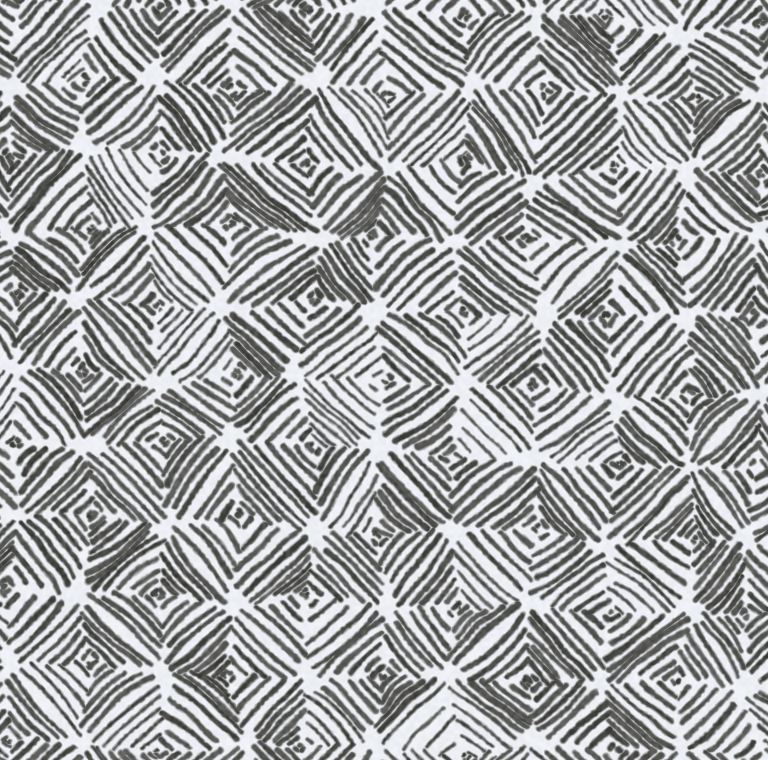
A WebGL 2 fragment shader for this pattern:

```glsl
#version 300 es
precision highp float;

uniform vec2 u_resolution;
out vec4 outColor;

const vec3 PAPER = vec3(0.93, 0.94, 0.962);
const vec3 INK = vec3(0.22, 0.22, 0.20);
const vec2 PITCH = vec2(0.197, 0.193);        // diamond width and height
const vec2 FIRST_CENTER = vec2(0.112, 0.894);
const float ROW_TILT = 0.03;
const float CORNER_DRIFT = 0.25;
const float HALF_WIDTH = 0.0245;              // in cell sides
const float EDGE_SOFTNESS = 0.016;
const int MAX_STROKES = 8;

// Four random values from integer coordinates
vec4 hash4(vec4 p) {
  uvec4 v = uvec4(ivec4(p)) * 1664525u + 1013904223u;
  v.x += v.y * v.w; v.y += v.z * v.x; v.z += v.x * v.y; v.w += v.y * v.z;
  v ^= v >> 16u;
  v.x += v.y * v.w; v.y += v.z * v.x; v.z += v.x * v.y; v.w += v.y * v.z;
  return vec4(v >> 16u) / 65535.0;
}

// Smooth value noise, two channels in -0.5..0.5
vec2 noise2(vec2 p, float seed) {
  vec2 i = floor(p), f = fract(p);
  f = f * f * (3.0 - 2.0 * f);
  vec2 a = hash4(vec4(i, seed, 7.0)).xy;
  vec2 b = hash4(vec4(i + vec2(1, 0), seed, 7.0)).xy;
  vec2 c = hash4(vec4(i + vec2(0, 1), seed, 7.0)).xy;
  vec2 d = hash4(vec4(i + vec2(1, 1), seed, 7.0)).xy;
  return mix(mix(a, b, f.x), mix(c, d, f.x), f.y) - 0.5;
}

// Lattice corner, shared by the four cells around it
vec2 cellCorner(vec2 cell, int index) {
  int s = index & 3;
  vec2 id = cell + vec2(s == 1 || s == 2, s >= 2);
  return id - 0.5 + (hash4(vec4(id, 1.0, 2.0)).xy - 0.5) * CORNER_DRIFT;
}

// Distance to a bowed stroke (x) and position along it (y)
vec2 strokeDistance(vec2 p, vec2 a, vec2 b, float bow) {
  vec2 ab = b - a, ap = p - a;
  float h = clamp(dot(ap, ab) / max(dot(ab, ab), 1e-5), 0.0, 1.0);
  vec2 arc = vec2(-ab.y, ab.x) * bow * 4.0 * h * (1.0 - h);
  return vec2(length(ap - ab * h - arc), h);
}

// Ink from the strokes hatching one side of a cell
float hatchSide(vec2 p, vec2 cell, int side, vec2 center, float softness, float rough) {
  vec2 a = cellCorner(cell, side), b = cellCorner(cell, side + 1);
  vec4 style = hash4(vec4(cell, side, 11.0));
  bool crowded = style.x > 0.91;
  float count = crowded ? 7.5 : mix(4.7, 5.9, style.y);
  float weight = style.z < 0.12 ? 0.68 : mix(0.88, 1.14, style.z);
  float slant = crowded ? 0.9 : 0.34;
  float bow = (style.w - 0.42) * 0.11;
  float ink = 0.0;
  for (int k = 0; k < MAX_STROKES; k++) {
    if (float(k) + 0.5 > count) break;
    vec4 r = hash4(vec4(cell, side, 20 + k));
    vec4 e = hash4(vec4(cell, side, 40 + k));
    vec2 depth = (float(k) + 0.46 + (r.xy - 0.5) * slant) / count;
    depth = clamp(depth, 0.02, 0.96);
    vec2 start = mix(a, center, depth.x), end = mix(b, center, depth.y);

    // Uneven ends: short at the outer corners, some running past
    float span = max(distance(start, end), 0.02);
    vec2 inset = mix(vec2(-0.025), vec2(0.095), e.xy) + (k == 0 ? 0.045 : 0.0);
    inset = min(inset, 0.36 * span);
    vec2 along = (end - start) / span;
    start += along * inset.x;
    end -= along * inset.y;

    vec2 d = strokeDistance(p, start, end, bow + (e.z - 0.5) * 0.03);
    float taper = mix(1.1, 0.86, e.w > 0.5 ? d.y : 1.0 - d.y);
    float halfWidth = HALF_WIDTH * weight * taper * mix(0.88, 1.12, r.z);
    float cover = 1.0 - smoothstep(-softness, softness, d.x + rough - halfWidth);
    ink = max(ink, cover * mix(0.84, 1.0, r.w));
  }
  return ink;
}

void main() {
  // Turn the page into a lattice of unit cells standing on their corners
  vec2 page = gl_FragCoord.xy / u_resolution.y;
  vec2 q = page - FIRST_CENTER;
  q.y += ROW_TILT * q.x;
  q /= PITCH;
  vec2 p = vec2(q.x + q.y, q.x - q.y);
  float pixel = 1.414 / (u_resolution.y * PITCH.x);
  float softness = max(EDGE_SOFTNESS, pixel);

  // Unsteady hand and rough ink edge
  p += noise2(p * 5.0, 3.0) * 0.03;
  float rough = noise2(p * 32.0, 4.0).x * 0.012;

  float ink = 0.0;
  for (int n = 0; n < 4; n++) {
    vec2 cell = floor(p) + vec2(n & 1, n >> 1);
    vec2 center = cell + (hash4(vec4(cell, 5.0, 6.0)).xy - 0.5) * 0.2;
    for (int side = 0; side < 4; side++)
      ink = max(ink, hatchSide(p, cell, side, center, softness, rough));
  }

  // Ink mottling and paper grain
  vec2 grain = noise2(page * 190.0, 8.0);
  ink *= 0.95 + 0.16 * grain.x;
  vec3 paper = PAPER + 0.035 * grain.y;
  outColor = vec4(mix(paper, INK, clamp(ink, 0.0, 1.0)), 1.0);
}
```
